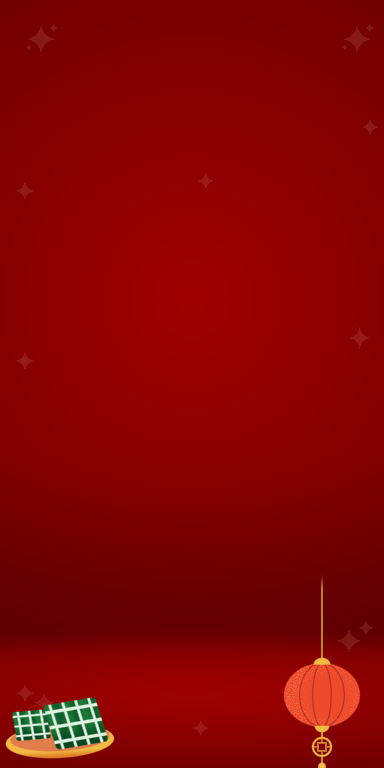
Give the GLSL for this background, as a Shadertoy shader.

```glsl
// A festive red backdrop: a radial glow on a wall above a lit floor, with faint
// four-pointed stars, a plate of wrapped rice cakes and a hanging lantern.
// Shapes are distance functions in canvas widths: x runs 0 to 1, y runs 0 to 2.

const vec3 GOLD = vec3(0.95, 0.73, 0.25);
const vec3 LANTERN_RED = vec3(0.93, 0.29, 0.17);
const vec3 RIB_RED = vec3(0.67, 0.13, 0.08);
const vec3 STIPPLE_PINK = vec3(0.96, 0.48, 0.36);
const vec3 PLATE_ORANGE = vec3(0.88, 0.49, 0.29);
const vec3 LEAF_DARK = vec3(0.03, 0.28, 0.13);
const vec3 LEAF_LIGHT = vec3(0.10, 0.48, 0.22);
const vec3 RIBBON = vec3(0.88, 0.95, 0.88);

// Antialiased coverage of a signed distance
float fill(float d, float px) { return clamp(0.5 - d / px, 0.0, 1.0); }

float ellipse(vec2 p, vec2 r) {
    float k = length(p / r);
    return k * (k - 1.0) / max(length(p / (r * r)), 1e-4);
}

float box(vec2 p, vec2 halfSize) {
    vec2 q = abs(p) - halfSize;
    return length(max(q, 0.0)) + min(max(q.x, q.y), 0.0);
}

float star(vec2 p, float r, float px) {
    vec2 q = pow(abs(p) + 1e-6, vec2(0.56));
    return fill(pow(q.x + q.y, 1.0 / 0.56) - r, px);
}

vec2 hash2(vec2 p) {
    return fract(sin(vec2(dot(p, vec2(127.1, 311.7)), dot(p, vec2(269.5, 183.3)))) * 437.58);
}

// Distance to the nearest scattered cell point
float cellular(vec2 p) {
    float nearest = 1.0;
    for (int y = -1; y <= 1; y++)
        for (int x = -1; x <= 1; x++) {
            vec2 cell = floor(p) + vec2(x, y);
            nearest = min(nearest, length(cell + hash2(cell) - p));
        }
    return nearest;
}

vec3 backdrop(vec2 p) {
    float wall = 0.63 - 0.20 * length(p - vec2(0.5, 1.22));
    wall *= 1.0 - 0.14 * (1.0 - smoothstep(0.385, 0.85, p.y));
    vec2 q = (p - vec2(0.5, 0.19)) * vec2(0.45, 2.2);
    float ground = 0.66 - 0.47 * sqrt(dot(q, q) + 0.01);
    return vec3(mix(ground, wall, smoothstep(0.28, 0.38, p.y)), 0.0, 0.0);
}

float allStars(vec2 p, float px) {
    float s = star(p - vec2(0.953, 0.365), 0.024, px);
    s = max(s, star(p - vec2(0.115, 0.170), 0.031, px));
    // Clusters in both upper corners
    for (int side = 0; side < 2; side++) {
        vec2 q = p - vec2(0.107 + 0.823 * float(side), 1.898);
        s = max(s, star(q, 0.042, px));
        s = max(s, star(q - vec2(0.033, 0.029), 0.014, px));
        s = max(s, star(q + vec2(0.032, 0.021), 0.009, px));
    }
    // Left, right and middle columns with widening gaps
    for (int k = 0; k < 3; k++) {
        float i = float(k), grow = i * (i - 1.0);
        s = max(s, star(p - vec2(0.065, 1.503 - 0.443 * i - 0.211 * grow), 0.029, px));
        s = max(s, star(p - vec2(0.964 - 0.0275 * i, 1.669 - 0.549 * i - 0.12 * grow), 0.026 + 0.006 * i, px));
        if (k < 2) s = max(s, star(p - vec2(0.536 - 0.013 * i, 1.529 - 1.425 * i), 0.026, px));
    }
    return s;
}

// Leaf-wrapped cake: a slanted square with a grid of ribbons
vec3 cake(vec3 col, vec2 p, vec2 corner, mat2 axes, vec2 ribbons, float px) {
    vec2 uv = inverse(axes) * (p - corner);
    float size = length(axes[1]);
    float shape = fill((box(uv - 0.5, vec2(0.42)) - 0.08) * size, px);
    vec3 leaf = mix(LEAF_DARK, LEAF_LIGHT, smoothstep(0.1, 0.5, uv.y) * (0.7 + 0.3 * sin(uv.x * 19.0)));
    vec2 band = (abs(fract(uv * ribbons) - 0.5) - 0.11) / ribbons * size;
    return mix(col, mix(leaf, RIBBON, fill(min(band.x, band.y), px)), shape);
}

vec3 plate(vec3 col, vec2 p, float px) {
    vec2 q = p - vec2(0.156, 0.070);
    q.y -= 0.05 * q.x;
    vec3 rim = mix(vec3(0.87, 0.49, 0.16), GOLD, smoothstep(-0.043, -0.022, q.y));
    col = mix(col, rim, fill(ellipse(q, vec2(0.141, 0.044)), px));
    return mix(col, PLATE_ORANGE, fill(ellipse(q - vec2(0.0, 0.008), vec2(0.129, 0.034)), px));
}

vec3 lantern(vec3 col, vec2 p, float px) {
    // Cord fading out at its top
    float cord = fill(box(p - vec2(0.0, 0.395), vec2(0.0022, 0.113)), px);
    col = mix(col, vec3(0.85, 0.68, 0.18), cord * (1.0 - smoothstep(0.46, 0.508, p.y)));
    // Stippled body with curved ribs
    vec2 q = p - vec2(0.0, 0.190);
    float dots = 1.0 - smoothstep(0.2, 0.45, cellular(p * 190.0));
    float shade = smoothstep(0.035, 0.095, length(q + vec2(-0.015, 0.0)));
    vec3 body = mix(LANTERN_RED, STIPPLE_PINK, 0.55 * dots * shade);
    for (int i = 0; i < 2; i++) {
        float rib = abs(ellipse(q, vec2(0.024 + 0.034 * float(i), 0.083))) - 0.0013;
        body = mix(body, RIB_RED, 0.85 * fill(rib, px));
    }
    col = mix(col, body, fill(ellipse(q, vec2(0.099, 0.083)), px));
    // Gold caps, coin and bead
    float gold = max(ellipse(p - vec2(0.0, 0.269), vec2(0.022, 0.018)), 0.269 - p.y);
    gold = min(gold, max(ellipse(p - vec2(0.0, 0.110), vec2(0.019, 0.017)), p.y - 0.110));
    vec2 c = p - vec2(0.0, 0.055);
    float ring = abs(length(c) - 0.0235) - 0.0027;
    float frame = abs(box(c, vec2(0.0105))) - 0.0018;
    float spokes = max(min(abs(c.x), abs(c.y)) - 0.0016, max(length(c) - 0.023, -box(c, vec2(0.0105))));
    gold = min(gold, min(ring, min(frame, spokes)));
    gold = min(gold, max(box(c, vec2(0.0022, 0.045)), 0.0235 - length(c)));
    gold = min(gold, length(p - vec2(0.0, 0.004)) - 0.010);
    return mix(col, GOLD, fill(gold, px));
}

void mainImage(out vec4 fragColor, in vec2 fragCoord) {
    vec2 p = fragCoord / iResolution.xy * vec2(1.0, 2.0);
    float px = 1.3 / iResolution.x;
    vec3 col = backdrop(p);
    col = mix(col, vec3(0.80, 0.60, 0.50), 0.17 * allStars(p, px));
    col = plate(col, p, px);
    col = cake(col, p, vec2(0.044, 0.070), mat2(0.089, 0.008, -0.013, 0.075), vec2(3.0, 3.0), px);
    col = cake(col, p, vec2(0.148, 0.047), mat2(0.135, 0.023, -0.036, 0.115), vec2(4.0, 3.0), px);
    col = lantern(col, p - vec2(0.8385, 0.0), px);
    fragColor = vec4(col, 1.0);
}
```
